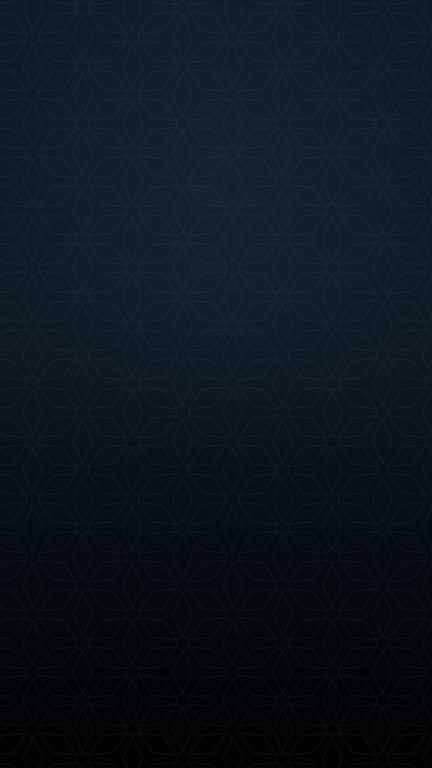
Give the GLSL for this pattern, as a WebGL 1 fragment shader.

```glsl
precision highp float;

uniform vec2 u_resolution;

const float ROOT3 = 1.7320508;

float segmentDistance(vec2 p, vec2 a, vec2 b) {
  vec2 along = b - a;
  float t = clamp(dot(p - a, along) / dot(along, along), 0.0, 1.0);
  return length(p - a - along * t);
}

// Offset from the nearest point of a unit triangular lattice.
vec2 latticeOffset(vec2 p) {
  vec2 period = vec2(ROOT3, 1.0);
  vec2 even = mod(p + 0.5 * period, period) - 0.5 * period;
  vec2 odd = mod(p, period) - 0.5 * period;
  return dot(even, even) < dot(odd, odd) ? even : odd;
}

// Mirrors the six sectors into one half sector beside the +y axis.
vec2 foldSixfold(vec2 p) {
  vec2 normal = vec2(0.5 * ROOT3, -0.5);
  p = abs(p);
  p -= 2.0 * max(dot(p, normal), 0.0) * normal;
  return vec2(abs(p.x), p.y);
}

// Small hexagon with a slim rhombus reaching from each corner.
float flowerDistance(vec2 p, float hubRadius, float petalHalfWidth) {
  vec2 tip = vec2(0.0, hubRadius);
  vec2 hubSideMiddle = hubRadius * vec2(0.25 * ROOT3, 0.75);
  float petal = segmentDistance(p, tip, vec2(petalHalfWidth, 0.5));
  float hub = segmentDistance(p, tip, hubSideMiddle);
  return min(petal, hub);
}

float strokeCoverage(float distanceToLine, float width, float pixel) {
  return clamp(0.5 + (0.5 * width - distanceToLine) / pixel, 0.0, 1.0);
}

// Dark foot rising to slate, with a soft glow in the upper part.
vec3 backdrop(vec2 uv, float aspect) {
  vec3 foot = vec3(0.006, 0.012, 0.016);
  vec3 dusk = vec3(0.012, 0.030, 0.048);
  vec3 slate = vec3(0.058, 0.104, 0.138);
  vec3 glow = vec3(0.017, 0.029, 0.038);
  vec3 color = mix(foot, dusk, smoothstep(0.0, 0.22, uv.y));
  color = mix(color, slate, smoothstep(0.12, 0.68, uv.y));
  vec2 fromGlow = (uv - vec2(0.52, 0.75)) * vec2(1.0, aspect) / vec2(0.36, 0.45);
  return color + glow * exp(-dot(fromGlow, fromGlow));
}

void main() {
  vec2 uv = gl_FragCoord.xy / u_resolution;
  float aspect = u_resolution.y / u_resolution.x;

  // Lattice units: one unit is the distance between flower centres.
  float pitch = 0.1336;
  vec2 origin = vec2(0.0755, 0.0885);
  vec2 p = (gl_FragCoord.xy / u_resolution.x - origin) / pitch;
  float pixel = 1.0 / (u_resolution.x * pitch);

  float d = flowerDistance(foldSixfold(latticeOffset(p)), 0.125, 0.173);
  float line = strokeCoverage(d, 0.018, pixel);

  vec3 lineColor = vec3(0.58, 0.66, 0.66);
  vec3 color = mix(backdrop(uv, aspect), lineColor, 0.065 * line);
  gl_FragColor = vec4(color, 1.0);
}
```
